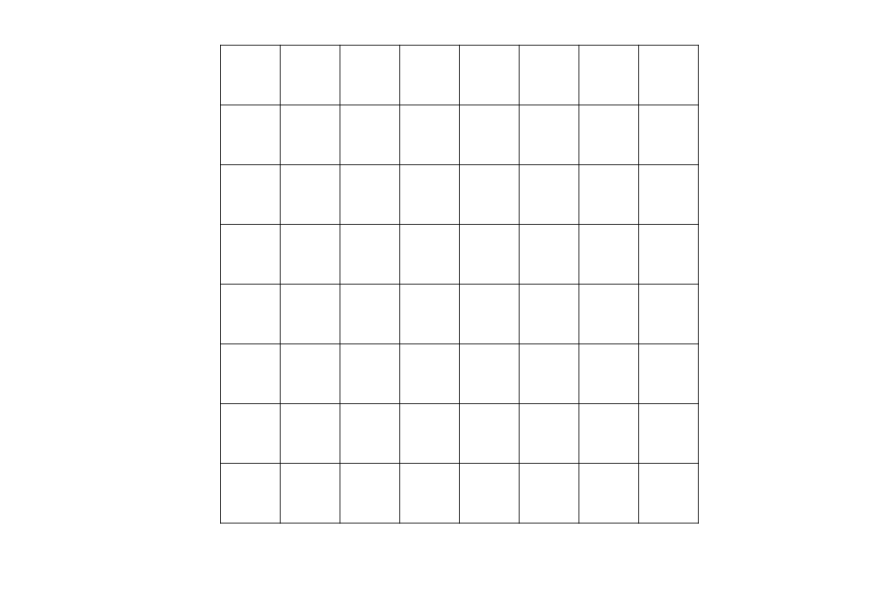
Reproduce this pattern procedurally as a WebGL 2 fragment shader.

```glsl
#version 300 es
precision highp float;
// Draws an eight by eight square grid of thin black lines on white.

uniform vec2 u_resolution;
out vec4 fragColor;

// All lengths are fractions of the canvas width.
const float CELLS = 8.0;
const float CELL_SIZE = 1.0 / 15.0;
const float LINE_WIDTH = 0.00082;
const vec2 GRID_CORNER = vec2(0.2461, 0.0836);
const vec3 PAPER = vec3(1.0);
const vec3 INK = vec3(0.0);

// Distance on each axis to the closest of the evenly spaced lines.
vec2 lineDistance(vec2 p, float spacing, float count) {
    vec2 nearest = clamp(round(p / spacing), 0.0, count);
    return abs(p - nearest * spacing);
}

// Smoothed ink of a line, keeping its weight when thinner than a pixel.
vec2 lineInk(vec2 dist, float width, float pixel) {
    float core = max(0.0, 0.5 * (width - pixel));
    vec2 falloff = clamp(1.0 - (dist - core) / pixel, 0.0, 1.0);
    return falloff * min(1.0, width / pixel);
}

// Smoothed mask per axis for positions between zero and the given side.
vec2 spanMask(vec2 p, float side, float width, float pixel) {
    vec2 outside = abs(p - 0.5 * side) - 0.5 * (side + width);
    return clamp(0.5 - outside / pixel, 0.0, 1.0);
}

void main() {
    float pixel = 1.0 / u_resolution.x;
    vec2 p = gl_FragCoord.xy * pixel - GRID_CORNER;

    // Each family of lines is trimmed along the other axis.
    vec2 ink = lineInk(lineDistance(p, CELL_SIZE, CELLS), LINE_WIDTH, pixel);
    ink *= spanMask(p, CELLS * CELL_SIZE, LINE_WIDTH, pixel).yx;

    // Join crossings as overlapping coverage.
    float coverage = 1.0 - (1.0 - ink.x) * (1.0 - ink.y);
    fragColor = vec4(mix(PAPER, INK, coverage), 1.0);
}
```
